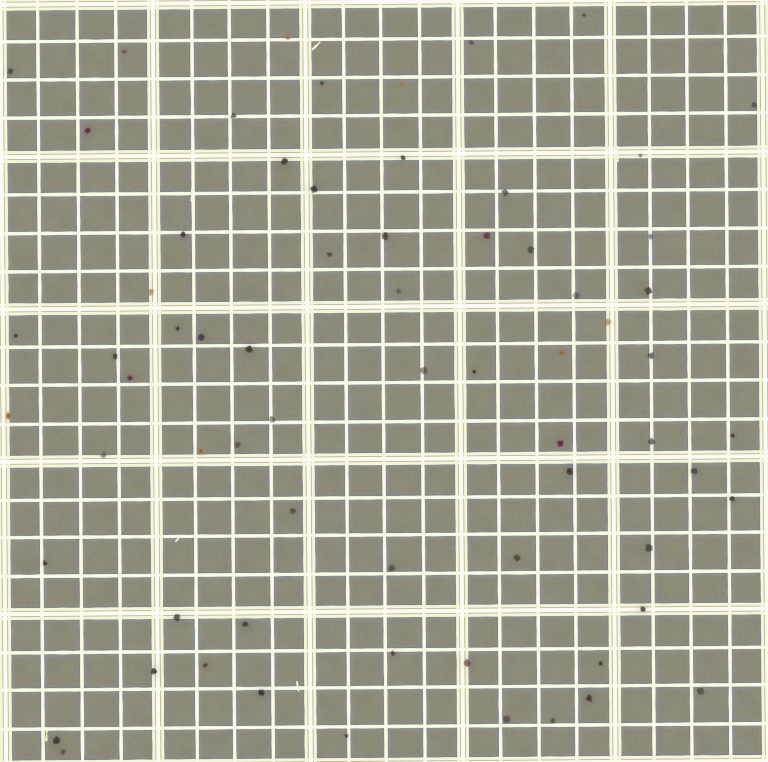
Write a Shadertoy shader that draws this pattern.

```glsl
// Lengths are fractions of the canvas width
const float PITCH = 0.0496;        // spacing of neighbouring lines
const float GROUP = 4.0;           // cells between two triple lines
const vec2  ORIGIN = vec2(0.0079, -0.0060);
const float TILT = 0.0075;
const float JITTER = 0.0026;       // uneven placing of single lines
const float SINGLE_HALF = 0.0022;
const float TRIPLE_HALF = 0.0077;
const float CORE_HALF = 0.0027;    // middle stroke of a triple line
const float GAP_WIDTH = 0.0012;
const float RIM_WIDTH = 0.0040;
const float SOFTNESS = 0.0008;
const float WEAR = 0.0005;
const float SPECK_TILE = 0.108;
const float SPECK_CHANCE = 0.36;
const float SCRATCH_TILE = 0.17;
const float SCRATCH_CHANCE = 0.17;

const vec3 CELL = vec3(0.55, 0.54, 0.475);
const vec3 RIM = vec3(0.55, 0.56, 0.54);
const vec3 CREAM = vec3(0.96, 0.96, 0.86);
const vec3 WHITE = vec3(0.985, 0.985, 0.955);
const vec3 GAP = vec3(0.74, 0.73, 0.58);
const vec3 SPECK = vec3(0.25, 0.22, 0.20);
const vec3 PLUM = vec3(0.36, 0.20, 0.25);
const vec3 AMBER = vec3(0.58, 0.43, 0.25);

vec3 hash3(vec2 p) {
    vec3 q = fract(p.xyx * vec3(0.1031, 0.1030, 0.0973));
    q += dot(q, q.yxz + 33.33);
    return fract((q.xxy + q.yzz) * q.zyx);
}

float cornerSlope(vec2 corner, vec2 offset) {
    float a = 6.2832 * hash3(corner).x;
    return dot(vec2(cos(a), sin(a)), offset);
}

float gradientNoise(vec2 p) {
    vec2 i = floor(p), f = p - i;
    vec2 w = f * f * f * (f * (f * 6.0 - 15.0) + 10.0);
    vec2 e = vec2(0.0, 1.0);
    return mix(mix(cornerSlope(i, f), cornerSlope(i + e.yx, f - e.yx), w.x),
               mix(cornerSlope(i + e.xy, f - e.xy), cornerSlope(i + 1.0, f - 1.0), w.x), w.y);
}

float inside(float d, float soft) {
    return 1.0 - smoothstep(-soft, soft, d);
}

// Signed offset from the nearest line, its half width, and 1 if it is triple
vec3 nearestLine(float across, float along, float seed) {
    float k = round(across / PITCH);
    float triple = 1.0 - step(0.5, mod(k, GROUP));
    float shift = (hash3(vec2(k + 7.0, seed)).x - 0.5) * JITTER * (1.0 - triple);
    float wear = WEAR * gradientNoise(vec2(along * 60.0, k * 3.7 + seed));
    return vec3(across - k * PITCH - shift, mix(SINGLE_HALF, TRIPLE_HALF, triple) + wear, triple);
}

// x: whole band, y: bright strokes, z: white core
vec3 lineCoverage(vec3 line, float soft) {
    float d = abs(line.x);
    float band = inside(d - line.y, soft);
    float gap = inside(d - CORE_HALF - GAP_WIDTH, soft) - inside(d - CORE_HALF, soft);
    float core = inside(d - mix(0.0010, CORE_HALF, line.z), soft);
    return vec3(band, band * (1.0 - gap * line.z), core);
}

void addSpecks(inout vec3 color, vec2 p, float soft) {
    for (float layer = 0.0; layer < 2.0; layer++) {
        vec2 q = p / SPECK_TILE + layer * vec2(31.37, 17.61);
        vec2 tile = floor(q);
        vec3 h = hash3(tile + 5.0), g = hash3(tile + 91.0);
        vec2 v = (q - tile - mix(vec2(0.1), vec2(0.9), h.xy)) * SPECK_TILE;
        float present = step(h.z, SPECK_CHANCE);
        float r = length(v) + 0.0018 * gradientNoise(p * 220.0);
        float size = mix(0.0024, 0.0050, g.x);
        vec3 tint = mix(SPECK, PLUM, step(0.7, g.y));
        tint = mix(tint, AMBER, step(0.88, g.y));
        tint *= 0.8 + 0.3 * smoothstep(0.0, size, r);
        float halo = 0.14 * g.z * exp(-r * r / (5.0 * size * size));
        float body = inside(r - size, soft + 0.0007) * mix(0.45, 0.92, g.z);
        color = mix(color, tint, present * max(halo, body));
    }
}

void addScratches(inout vec3 color, vec2 p, float soft) {
    vec2 q = p / SCRATCH_TILE;
    vec2 tile = floor(q);
    vec3 h = hash3(tile + 43.0), g = hash3(tile + 137.0);
    vec2 v = (q - tile - mix(vec2(0.2), vec2(0.8), h.xy)) * SCRATCH_TILE;
    float angle = mix(0.4, 2.0, g.x);
    vec2 dir = vec2(cos(angle), sin(angle));
    float along = dot(v, dir), reach = mix(0.004, 0.011, g.y);
    float d = length(v - dir * clamp(along, -reach, reach)) + 0.001 * gradientNoise(p * 150.0);
    color = mix(color, CREAM, step(h.z, SCRATCH_CHANCE) * inside(d - 0.0012, soft));
}

void mainImage(out vec4 fragColor, in vec2 fragCoord) {
    vec2 p = fragCoord / iResolution.x;
    float soft = max(SOFTNESS, 0.6 / iResolution.x);
    vec2 grid = p - ORIGIN + TILT * vec2(p.y, -p.x);
    vec3 lineX = nearestLine(grid.x, grid.y, 11.0);
    vec3 lineY = nearestLine(grid.y, grid.x, 53.0);

    // Cells with a cool rim, shaded on the right and lower sides
    vec2 edge = abs(vec2(lineX.x, lineY.x)) - vec2(lineX.y, lineY.y);
    vec3 color = mix(CELL, RIM, inside(min(edge.x, edge.y) - RIM_WIDTH, 0.0014));
    vec2 shade = exp(-max(edge, 0.0) / 0.0014) * step(vec2(0.0), vec2(-lineX.x, lineY.x));
    color *= 1.0 - 0.12 * max(shade.x, shade.y);
    color += 0.016 * gradientNoise(p * 45.0) + 0.018 * gradientNoise(p * 260.0);

    // Ruled lines: strokes of one direction cover the gaps of the other
    vec3 a = lineCoverage(lineX, soft), b = lineCoverage(lineY, soft);
    vec3 cover = 1.0 - (1.0 - a) * (1.0 - b);
    color = mix(color, GAP, cover.x);
    color = mix(color, mix(CREAM, WHITE, cover.z), cover.y);

    addScratches(color, p, soft);
    addSpecks(color, p, soft);
    fragColor = vec4(clamp(color, 0.0, 1.0), 1.0);
}
```
